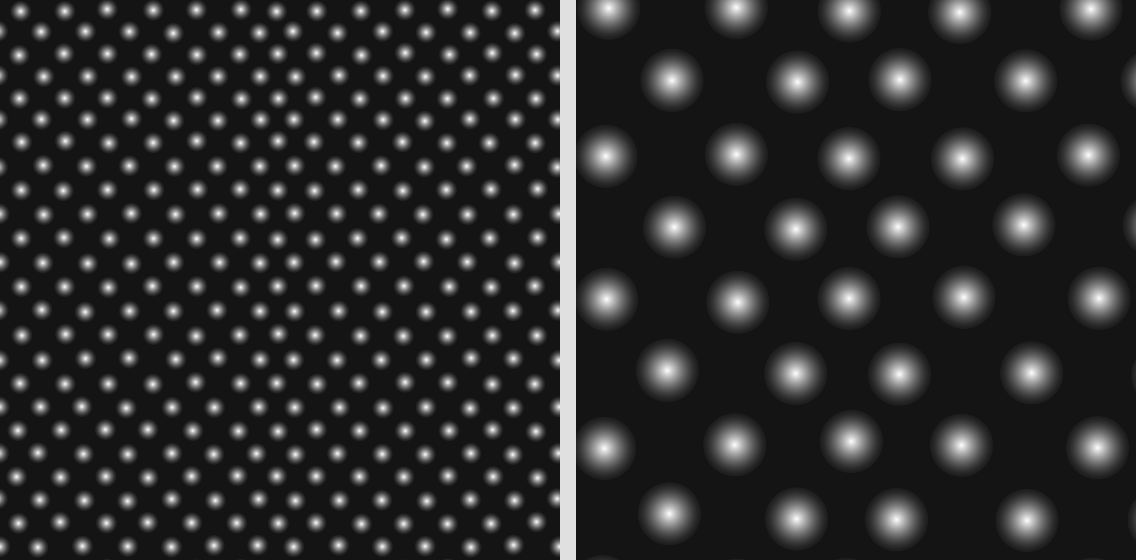
Left, the full canvas; right, a detail of the centre.
A Shadertoy shader for this pattern:

```glsl
// Staggered rows of soft glowing dots on near-black, 13 across and 24 down.
// Row and column spacing drifts and every dot is jittered a little; each pixel
// checks the nearest dots, with indices and distances wrapped so it tiles.

const float ROWS = 24.0;
const float COLUMNS = 13.0;

vec2 hash22(vec2 p) {
    vec3 q = fract(p.xyx * vec3(0.1031, 0.1030, 0.0973));
    q += dot(q, q.yzx + 33.33);
    return fract((q.xx + q.yz) * q.zy);
}

// Dot centre, y measured downwards; halfColumn runs 0..25, row runs 0..23
vec2 dotCentre(float halfColumn, float row) {
    // Columns squeezed together just right of the middle
    float x = 0.03926 * halfColumn - 0.0026
            - 0.0215 * clamp((halfColumn - 11.7) / 2.3, 0.0, 1.0);

    // Rows tight at the top, looser through the middle
    float y = 0.0182 + 0.0392 * row
            + 0.0039 * clamp(row - 6.0, 0.0, 11.0)
            + 0.0021 * max(row - 17.0, 0.0);

    // Blocks of dots that slip sideways together
    float leftBlock = step(0.5, halfColumn) * step(halfColumn, 12.5);
    float rightBlock = step(14.5, halfColumn) * step(halfColumn, 23.5);
    x -= 0.006 * leftBlock * step(16.5, row);
    x -= 0.004 * rightBlock * step(5.5, row) * step(row, 11.5);

    vec2 jitter = hash22(vec2(halfColumn, row) + 7.0) - 0.5;
    return vec2(x, y) + jitter * vec2(0.0052, 0.0045);
}

void mainImage(out vec4 fragColor, in vec2 fragCoord) {
    vec2 p = fragCoord / iResolution.xy;
    p.y = 1.0 - p.y;

    // Distance to the nearest dot centre
    float nearest = 1.0;
    float baseRow = round(p.y * ROWS - 0.28);
    for (float j = -1.0; j <= 1.0; j++) {
        float row = mod(baseRow + j, ROWS);
        float stagger = 1.0 - mod(row, 2.0);
        float baseColumn = round(p.x * COLUMNS - 0.5 * stagger);
        for (float i = -1.0; i <= 1.0; i++) {
            float column = mod(baseColumn + i, COLUMNS);
            vec2 offset = p - dotCentre(2.0 * column + stagger, row);
            offset -= round(offset);
            nearest = min(nearest, length(offset));
        }
    }

    // Faint disc with a bright core that falls off towards the rim
    float radius = 0.01875;
    float pixel = 1.0 / min(iResolution.x, iResolution.y);
    float disc = 1.0 - smoothstep(-0.5 * pixel, 0.5 * pixel, nearest - radius);
    float glow = pow(max(1.0 - nearest / radius, 0.0), 1.46);
    fragColor = vec4(vec3(0.08 + 0.035 * disc + 0.885 * glow), 1.0);
}
```
